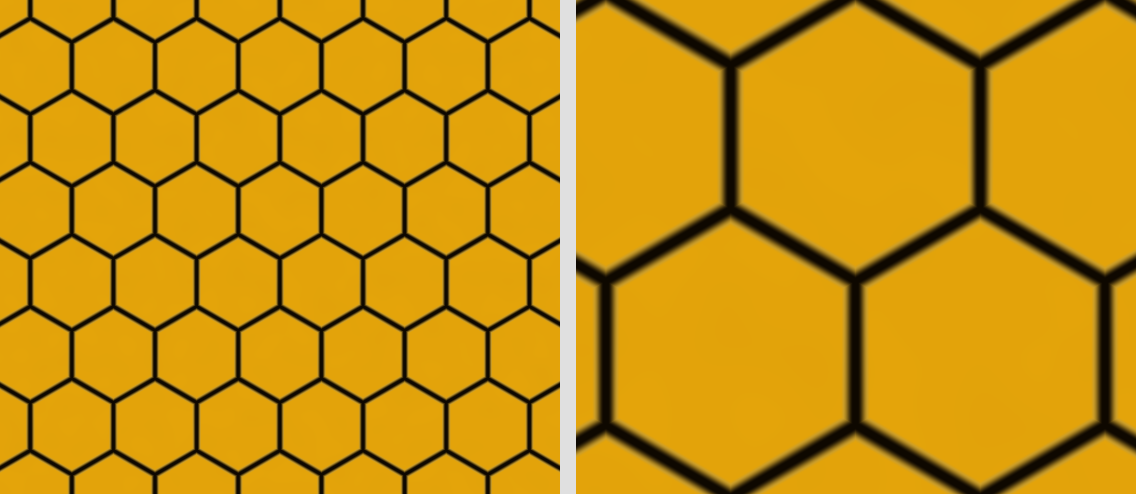
Left: the whole. Right: its middle third, enlarged.
A WebGL 2 fragment shader for this pattern:

```glsl
#version 300 es
precision highp float;

uniform vec2 u_resolution;
out vec4 fragColor;

const float CELLS_ACROSS = 6.731;            // hexagons per canvas width
const vec2 CELL_ORIGIN = vec2(0.4997, 0.5065); // one cell centre, in canvas widths
const vec2 LATTICE = vec2(1.0, 1.7320508);   // spacing of one rectangular sublattice

const vec3 GOLD = vec3(0.89, 0.64, 0.04);
const vec3 HALO = vec3(0.80, 0.62, 0.16);
const vec3 INK = vec3(0.055, 0.03, 0.0);

vec2 hashGradient(vec2 cell) {
    vec2 h = vec2(dot(cell, vec2(127.1, 311.7)), dot(cell, vec2(269.5, 183.3)));
    return fract(sin(h) * 43758.55) * 2.0 - 1.0;
}

float cornerValue(vec2 cell, vec2 f, vec2 corner) {
    return dot(hashGradient(cell + corner), f - corner);
}

float gradientNoise(vec2 p) {
    vec2 cell = floor(p);
    vec2 f = p - cell;
    vec2 w = f * f * f * (f * (f * 6.0 - 15.0) + 10.0);
    float low = mix(cornerValue(cell, f, vec2(0, 0)), cornerValue(cell, f, vec2(1, 0)), w.x);
    float high = mix(cornerValue(cell, f, vec2(0, 1)), cornerValue(cell, f, vec2(1, 1)), w.x);
    return mix(low, high, w.y);
}

// Offset from the centre of the nearest pointy-topped hexagon
vec2 hexOffset(vec2 p, vec2 lattice) {
    vec2 a = p - lattice * floor(p / lattice + 0.5);
    vec2 b = p - lattice * (floor(p / lattice) + 0.5);
    return dot(a, a) < dot(b, b) ? a : b;
}

// Distance inward from the wall of a hexagon of width 1
float wallDistance(vec2 q) {
    q = abs(q);
    return 0.5 - max(q.x, dot(q, vec2(0.5, 0.8660254)));
}

// Soft step at least one pixel wide
float softStep(float start, float end, float d, float pixel) {
    float middle = 0.5 * (start + end);
    float halfWidth = 0.5 * max(end - start, pixel);
    return smoothstep(middle - halfWidth, middle + halfWidth, d);
}

// Dark core fading through a dull halo into the fill
vec3 wallColour(float d, float pixel, vec3 fill) {
    vec3 line = mix(INK, HALO, softStep(0.0085, 0.049, d, pixel));
    return mix(line, fill, softStep(0.043, 0.058, d, pixel));
}

void main() {
    vec2 canvas = gl_FragCoord.xy / u_resolution.x;
    vec2 p = (canvas - CELL_ORIGIN) * CELLS_ACROSS;
    float pixel = CELLS_ACROSS / u_resolution.x;

    // Slight unevenness in line weight and fill
    float weight = 1.0 + 0.10 * gradientNoise(p * 1.3 + 17.0);
    vec3 fill = GOLD * (1.0 + 0.012 * gradientNoise(p * 3.0));

    float d = wallDistance(hexOffset(p, LATTICE)) / weight;
    fragColor = vec4(wallColour(d, pixel, fill), 1.0);
}
```
